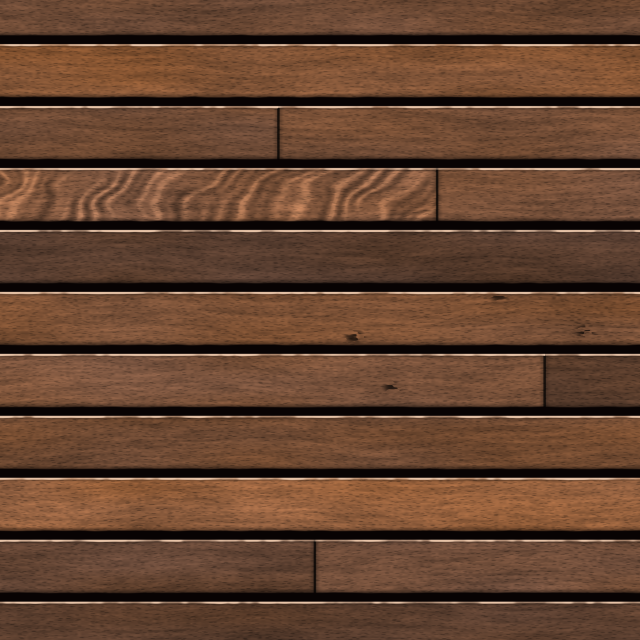
A Shadertoy shader for this texture:

```glsl
// Horizontal weathered hardwood slats with dark gaps, lit top edges and butt joints.

float hash(vec2 p) {
    vec3 q = fract(p.xyx * vec3(0.1031, 0.1030, 0.0973));
    q += dot(q, q.yzx + 33.33);
    return fract((q.x + q.y) * q.z);
}

float noise(vec2 p) {
    vec2 i = floor(p), f = fract(p);
    f = f * f * (3.0 - 2.0 * f);
    return mix(mix(hash(i), hash(i + vec2(1, 0)), f.x),
               mix(hash(i + vec2(0, 1)), hash(i + vec2(1, 1)), f.x), f.y);
}

// Distance to the nearest scattered point
float cells(vec2 p) {
    float d = 1.0;
    for (int k = 0; k < 9; k++) {
        vec2 c = floor(p) + vec2(k % 3 - 1, k / 3 - 1);
        vec2 point = c + vec2(hash(c), hash(c + 71.3));
        d = min(d, length(p - point));
    }
    return d;
}

// Per slat from the top: left tone, warmth, joint position (2 = none), right tone
const vec4 slats[11] = vec4[11](
    vec4(0.43, 0.35, 2.0, 0.43), vec4(0.51, 0.85, 2.0, 0.51),
    vec4(0.43, 0.35, 0.435, 0.46), vec4(0.51, 0.30, 0.683, 0.47),
    vec4(0.34, 0.10, 2.0, 0.34), vec4(0.48, 0.65, 2.0, 0.48),
    vec4(0.47, 0.35, 0.851, 0.37), vec4(0.45, 0.55, 2.0, 0.45),
    vec4(0.57, 0.75, 2.0, 0.57), vec4(0.40, 0.20, 0.492, 0.45),
    vec4(0.36, 0.25, 2.0, 0.36));

// Multiplier for long fibres, stains and short pores
float grain(vec2 p, float seed) {
    vec2 q = p + vec2(seed * 3.7, seed * 1.3);
    q.y += 0.004 * sin(q.x * 9.0 + seed) + 0.002 * sin(q.x * 23.0 + seed * 2.0);
    float stain = noise(q * vec2(7, 22)) + 0.5 * noise(q * vec2(19, 55)) - 0.75;
    float fibre = noise(q * vec2(8, 170)) + noise(q * vec2(35, 330)) - 1.0;
    float fine = noise(q * vec2(170, 480)) - 0.5;
    float pore = 1.0 - smoothstep(0.08, 0.30, cells(q * vec2(60, 240)));
    return 1.0 + 0.16 * stain + 0.17 * fibre + 0.18 * fine - 0.16 * pore;
}

// Small rough dents, x to the right and y downward
float dents(vec2 p) {
    const vec2 spots[4] = vec2[4](vec2(0.555, 0.526), vec2(0.615, 0.605),
                                  vec2(0.780, 0.461), vec2(0.915, 0.517));
    float dent = 0.0;
    for (int i = 0; i < 4; i++) {
        float reach = length((p - spots[i]) / vec2(0.022, 0.013));
        float rough = noise(p * vec2(110, 300) + float(i) * 9.0);
        dent = max(dent, (1.0 - smoothstep(0.3, 1.0, reach)) * smoothstep(0.5, 0.75, rough));
    }
    return dent;
}

void mainImage(out vec4 fragColor, in vec2 fragCoord) {
    vec2 p = fragCoord / iResolution.xy;
    p.y = 1.0 - p.y;
    float pitch = 0.0968, px = 1.0 / iResolution.y, aa = px / pitch;

    // Slat layout: f runs from the top edge of a slat to the end of its gap
    float r = (p.y - 0.0677) / pitch;
    float row = floor(r), f = r - row;
    vec4 slat = slats[clamp(int(row) + 1, 0, 10)];
    float side = step(slat.z, p.x);
    float seed = row * 2.0 + side + 5.0;

    // Wood colour
    float tone = mix(slat.x, slat.w, side);
    float warmth = slat.y + 0.5 * (noise(p * vec2(5, 25) + seed) - 0.5);
    vec3 wood = tone * mix(vec3(1.0, 0.70, 0.54), vec3(1.0, 0.63, 0.37), warmth);
    wood *= grain(p, seed);

    // Curly figure on the left board of one slat
    if (row == 2.0 && side < 0.5) {
        float lean = p.x + 0.06 * f + 0.045 * noise(p * vec2(12, 35));
        float curl = sin(lean * 150.0 + 3.0 * sin(lean * 31.0)) + 0.6 * sin(lean * 263.0 + f * 3.0);
        wood *= 1.0 + 0.17 * curl * smoothstep(0.1, 0.6, noise(p * vec2(16, 30) + 4.0));
        wood += vec3(0.05, 0.04, 0.03) * smoothstep(0.5, 1.4, curl);
    }

    wood *= 1.0 - 0.65 * dents(p);

    // Rounded faces: shade under the lit edge and along the lower edge
    wood *= 1.0 - 0.25 * smoothstep(0.03, 0.045, f) * (1.0 - smoothstep(0.045, 0.085, f));
    wood *= 1.0 - 0.35 * smoothstep(0.79, 0.87, f);

    // Butt joint
    float joint = abs(p.x - slat.z);
    wood *= 1.0 - 0.25 * (1.0 - smoothstep(0.0, 0.010, joint));
    wood *= 1.0 - 0.75 * (1.0 - smoothstep(0.0007, 0.0007 + 1.5 * px, joint));

    // Worn, broken highlight on the top edge
    float wear = noise(vec2(p.x * 26.0, seed * 7.0)) * 0.6 + noise(vec2(p.x * 90.0, seed)) * 0.4;
    float lit = 1.0 - smoothstep(0.024, 0.024 + 1.5 * aa, f - 0.014 * wear);
    wood = mix(wood, vec3(0.91, 0.77, 0.66), lit * mix(0.45, 1.0, smoothstep(0.2, 0.6, wear)));

    // Gap between slats with slightly uneven edges
    float lower = 0.868 + 0.012 * (noise(vec2(p.x * 40.0, row * 5.0)) - 0.5);
    float face = smoothstep(0.0, 1.5 * aa, f) * (1.0 - smoothstep(lower - aa, lower + aa, f));
    fragColor = vec4(mix(vec3(0.03, 0.01, 0.01), wood, face), 1.0);
}
```
